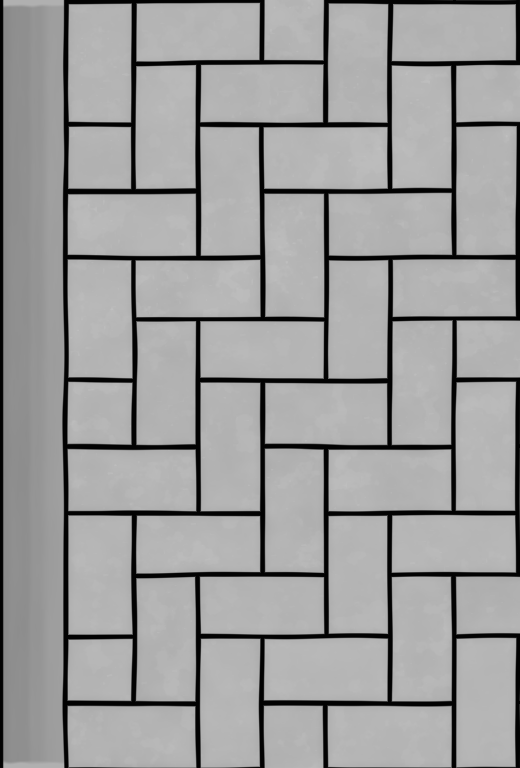
Reproduce this pattern procedurally as a Shadertoy shader.

```glsl
// Grey herringbone paving with black joints beside a shaded vertical curb.

const float ROWS = 12.0;           // paving cells down the canvas
const float GRID_X = 0.095;        // horizontal grid offset, in cells
const float CURB_X = 0.935;        // joint between curb and paving, in cells
const float JOINT_HALF = 0.037;    // half width of a joint
const float EDGE_LINE = 0.05;      // black line on the far left
const float WOBBLE = 0.016;        // hand-laid drift of the joints
const float SAG = 0.04;            // row drift that recurs every four rows
const float MOTTLE = 0.055;        // strength of cloudy stains
const float SPECKLE = 0.035;       // strength of pale specks
const vec3 STONE = vec3(0.71);
const vec3 JOINT = vec3(0.008);
const vec3 CURB_DARK = vec3(0.54);
const vec3 CURB_LIGHT = vec3(0.62);
const vec3 CURB_END = vec3(0.69);

float hash(vec2 p) {
    return fract(sin(dot(p, vec2(127.1, 311.7))) * 43758.5453);
}

float noise(vec2 p) {
    vec2 i = floor(p), f = fract(p);
    f = f * f * (3.0 - 2.0 * f);
    return mix(mix(hash(i), hash(i + vec2(1, 0)), f.x),
               mix(hash(i + vec2(0, 1)), hash(i + vec2(1, 1)), f.x), f.y);
}

float fbm(vec2 p) {
    float sum = 0.0, amp = 0.5;
    for (int i = 0; i < 4; i++) {
        sum += amp * noise(p);
        p = p * 2.03 + 7.1;
        amp *= 0.5;
    }
    return sum;
}

// Finds the brick under p: its top-left corner and its size.
void herringbone(vec2 p, out vec2 corner, out vec2 size) {
    corner = vec2(max(floor(p.x), 1.0), floor(p.y));
    float phase = mod(corner.x - corner.y, 4.0);
    bool upright = phase < 1.5;
    size = upright ? vec2(1, 2) : vec2(2, 1);
    if (phase < 0.5) corner.y -= 1.0;
    if (phase > 2.5) corner.x -= 1.0;
}

// Distance to the nearest brick side; the curb trims the first column.
float sideDistance(vec2 p, vec2 corner, vec2 size) {
    vec2 q = p - corner;
    float left = corner.x < 1.5 ? p.x - CURB_X : q.x;
    return min(min(left, size.x - q.x), min(q.y, size.y - q.y));
}

vec3 stoneColor(vec2 p, vec2 brick, float side) {
    vec2 q = p + brick * 13.7;
    float wear = mix(0.45, 1.0, hash(brick + 4.0));
    float stain = fbm(q * 2.2) - 0.47;
    float patches = smoothstep(0.52, 0.62, fbm(q * 3.5 + 31.0)) - 0.3;
    float speck = smoothstep(0.84, 0.97, noise(q * 17.0)) * noise(q * 2.5);
    float tone = (hash(brick) - 0.5) * 0.018;
    tone += wear * (MOTTLE * stain + 0.018 * patches + SPECKLE * speck);
    tone -= 0.02 * (1.0 - smoothstep(0.03, 0.16, side));
    return STONE + tone;
}

// Soft vertical bands with pale, ragged ends.
vec3 curbColor(vec2 c, float aa) {
    float x = c.x + 0.03 * (noise(vec2(3.0, c.y * 1.3)) - 0.5);
    float bands = 0.25 * smoothstep(0.08, 0.2, x)
                + 0.3 * smoothstep(0.42, 0.52, x)
                + 0.45 * smoothstep(0.6, 0.8, x);
    vec3 col = mix(CURB_DARK, CURB_LIGHT, bands);
    col += 0.025 * (fbm(vec2(c.x * 5.0, c.y * 0.7)) - 0.47);
    float end = min(c.y, ROWS - c.y) + 0.04 * (noise(c * 6.0) - 0.5);
    col = mix(CURB_END, col, smoothstep(0.07 - aa, 0.11 + aa, end));
    return mix(JOINT, col, smoothstep(-aa, aa, c.x - EDGE_LINE));
}

void mainImage(out vec4 fragColor, in vec2 fragCoord) {
    float cell = iResolution.y / ROWS;
    float aa = 0.9 / cell;
    vec2 c = vec2(fragCoord.x, iResolution.y - fragCoord.y) / cell;

    // Slightly uneven paving grid
    vec2 p = c - vec2(GRID_X, 0.0);
    p.y += 0.016 - SAG * cos(1.5708 * c.y);
    p += WOBBLE * (vec2(noise(c * 0.9), noise(c * 0.9 + 40.0)) * 2.0 - 1.0);

    vec2 corner, size;
    herringbone(p, corner, size);
    float side = sideDistance(p, corner, size);
    vec3 paving = stoneColor(p, corner, side);

    // Curb, paving and joints
    bool onCurb = p.x < CURB_X;
    vec3 col = onCurb ? curbColor(c, aa) : paving;
    float gap = onCurb ? CURB_X - p.x : side;
    float halfWidth = JOINT_HALF + 0.008 * (noise(c * 2.0 + 9.0) - 0.5);
    col = mix(JOINT, col, smoothstep(-aa, aa, gap - halfWidth));
    fragColor = vec4(col, 1.0);
}
```
